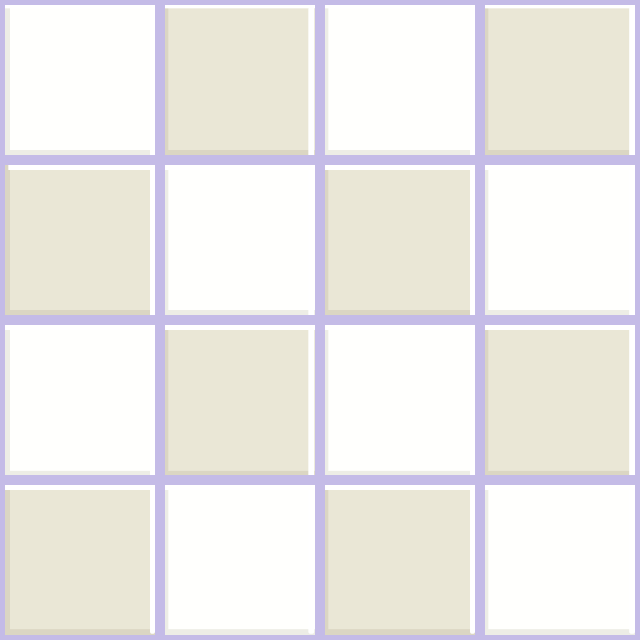
Give the GLSL for this pattern, as a three.js fragment shader.

```glsl
// Checkerboard of white and cream bevelled tiles, four by four, with lilac grout.
varying vec2 vUv;

// Value of a column or row, counted from the lower left
float pick(vec4 values, float index) {
  return dot(values, vec4(equal(vec4(0.0, 1.0, 2.0, 3.0), vec4(index))));
}

// Smooth coverage of a rounded box between two corners
float box(vec2 p, vec2 low, vec2 high, float radius, float blur) {
  vec2 q = abs(p - 0.5 * (low + high)) - 0.5 * (high - low) + radius;
  float d = length(max(q, 0.0)) + min(max(q.x, q.y), 0.0) - radius;
  return clamp(0.5 - d / blur, 0.0, 1.0);
}

void main() {
  // Each cell is 192 units wide; the tile covers 6 to 186
  vec2 grid = vUv * 4.0;
  vec2 cell = mod(floor(grid), 4.0);
  vec2 p = fract(grid) * 192.0;
  float blur = max(192.0 * max(fwidth(grid.x), fwidth(grid.y)), 0.001);
  float white = mod(cell.x + cell.y, 2.0);
  float bottomRow = 1.0 - step(0.5, cell.y);
  float secondColumn = pick(vec4(0.0, 1.0, 0.0, 0.0), cell.x);

  // Bevel widths drift a little between columns and rows
  float left = 6.0 + pick(vec4(6.0, 4.0, 4.0, 4.0), cell.x);
  float right = 186.0 - pick(vec4(6.0, 8.0, 6.0, 7.0), cell.x);
  float bottom = 6.0 + pick(vec4(7.0, 5.0, 6.0, 6.0), cell.y);
  float top = 186.0 - pick(vec4(6.0, 6.0, 6.0, 4.0), cell.y);

  vec3 shade = mix(vec3(0.86, 0.84, 0.765), vec3(0.93, 0.93, 0.90), white);
  vec3 face = mix(vec3(0.916, 0.905, 0.84), vec3(1.0, 1.0, 0.992), white);
  vec3 color = mix(shade, face, box(p, vec2(left, bottom), vec2(200.0), 0.0, blur));

  // Highlights on the right and top, with a rounded foot in the bottom row
  float foot = mix(-10.0, 7.5, bottomRow);
  float rightEnd = mix(mix(200.0, 186.0, bottomRow), 185.0, secondColumn);
  float shine = box(p, vec2(right, foot), vec2(rightEnd, 200.0), 2.5 * bottomRow, blur);
  float chipped = (1.0 - step(0.5, cell.x)) * pick(vec4(0.0, 0.0, 1.0, 0.0), cell.y);
  float topStart = mix(-10.0, 10.0, chipped);
  shine = max(shine, box(p, vec2(topStart, top), vec2(200.0), 0.0, blur));
  color = mix(color, vec3(1.0), shine);

  // Grout around the tile
  float tile = box(p, vec2(6.0), vec2(186.0), 0.0, blur);
  gl_FragColor = vec4(mix(vec3(0.77, 0.735, 0.905), color, tile), 1.0);
}
```
